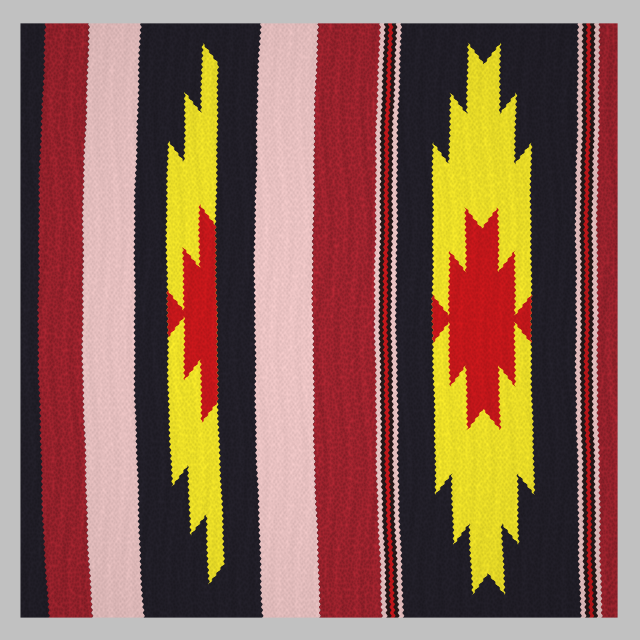
Reproduce this texture procedurally as a Shadertoy shader.

```glsl
// Handwoven striped blanket with stepped diamond motifs, lying on a grey ground.

// Yarn colours; alpha is the strength of the heathered grain.
const vec4 NAVY    = vec4(0.125, 0.115, 0.150, 0.30);
const vec4 SOOT    = vec4(0.140, 0.090, 0.090, 0.25);
const vec4 CRIMSON = vec4(0.590, 0.130, 0.170, 0.34);
const vec4 PINK    = vec4(0.885, 0.735, 0.735, 0.09);
const vec4 YELLOW  = vec4(0.900, 0.850, 0.150, 0.13);
const vec4 SCARLET = vec4(0.740, 0.085, 0.100, 0.16);
const vec3 GROUND  = vec3(0.757);

const float STEP_WIDTH = 0.0256;
const float TAU = 6.28318;

vec2 hash2(vec2 p) {
    vec3 q = fract(p.xyx * vec3(0.1031, 0.1030, 0.0973));
    q += dot(q, q.yzx + 33.33);
    return fract((q.xx + q.yz) * q.zy);
}

// Cellular noise: distance to the nearest scattered point.
float cellular(vec2 p) {
    vec2 cell = floor(p);
    float nearest = 1.5;
    for (int j = -1; j <= 1; j++)
        for (int i = -1; i <= 1; i++) {
            vec2 c = cell + vec2(i, j);
            nearest = min(nearest, length(c + hash2(c) - p));
        }
    return nearest;
}

// Smooth coverage of the side where d is positive.
float cover(float d, float aa) {
    return smoothstep(-aa, aa, d);
}

float band(float x, float lo, float hi, float aa) {
    return cover(x - lo, aa) - cover(x - hi, aa);
}

// Mirrored stair of three columns, each slanting up toward its outer edge.
float steppedDiamond(vec2 p, float height, float drop, float aa) {
    p = abs(p);
    float total = 0.0;
    for (int k = 0; k < 3; k++) {
        float inner = float(k) * STEP_WIDTH;
        float slant = 0.033 * clamp((p.x - inner) / STEP_WIDTH, 0.0, 1.0);
        float top = height + slant - drop * float(k);
        float lo = k == 0 ? -1.0 : inner;
        total += band(p.x, lo, inner + STEP_WIDTH, aa) * cover(top - p.y, aa * 1.5);
    }
    return total;
}

// Yellow diamond with a scarlet heart; keep masks off part of it.
vec4 addMotif(vec4 base, vec2 p, float keep, float aa) {
    base = mix(base, YELLOW, keep * steppedDiamond(p, 0.398, 0.078, aa));
    return mix(base, SCARLET, keep * steppedDiamond(p, 0.141, 0.068, aa));
}

// Pink, scarlet and pink pinstripes on a dark strip.
vec4 addPinstripes(vec4 base, float x, float aa) {
    base = mix(base, SOOT, band(x, -0.0165, 0.0165, aa));
    for (int i = -1; i <= 1; i++) {
        float halfWidth = i == 0 ? 0.0030 : 0.0037;
        float d = halfWidth - abs(x - float(i) * 0.0130);
        base = mix(base, i == 0 ? SCARLET : PINK, cover(d, aa));
    }
    return base;
}

// Cloth bowing, hand wobble and the tooth left by each weft row.
float warpOffset(vec2 p, float v) {
    float bow = mix(0.0145, 0.0055, p.x) * v * v - 0.0012 * v;
    float wobble = 0.0007 * sin(p.y * 23.0 + p.x * 9.0)
                 + 0.0004 * sin(p.y * 61.0 - p.x * 31.0);
    float tooth = 0.0012 * sin(p.y * TAU * 112.0);
    return bow + wobble + tooth;
}

// Staggered thread relief with heathered fibre and faint streaks.
float weave(vec2 p, float strength) {
    float knots = sin(p.x * TAU * 150.0) * sin(p.y * TAU * 112.0);
    float fibre = cellular(p * vec2(240.0, 190.0)) - 0.45;
    float streaks = sin(p.x * 310.0 + 2.0 * sin(p.y * 17.0)) * sin(p.x * 97.0 + p.y * 8.0);
    return 1.0 + 0.025 * knots + strength * (0.8 * fibre + 0.15 * streaks);
}

void mainImage(out vec4 fragColor, in vec2 fragCoord) {
    vec2 p = fragCoord / iResolution.xy;
    float aa = 0.75 / min(iResolution.x, iResolution.y);
    float v = (p.y - 0.515) * 2.15;
    float x = p.x - warpOffset(p, v);

    // Broad stripes
    vec4 yarn = NAVY;
    yarn = mix(yarn, CRIMSON, band(x, 0.060, 0.129, aa));
    yarn = mix(yarn, PINK, band(x, 0.129, 0.210, aa));
    yarn = mix(yarn, PINK, band(x, 0.398, 0.489, aa));
    yarn = mix(yarn, CRIMSON, band(x, 0.489, 0.588, aa));
    yarn = mix(yarn, CRIMSON, cover(x - 0.931, aa));
    for (int i = 0; i < 2; i++)
        yarn = addPinstripes(yarn, x - 0.6025 - 0.3140 * float(i), aa);

    // Half motif on the left, whole motif on the right
    vec2 left = vec2(x - 0.338 + 0.004 * v, (p.y - 0.510) * 1.02);
    vec2 right = vec2(x - 0.753 + 0.002 * v, p.y - 0.502);
    yarn = addMotif(yarn, left, cover(-left.x, aa), aa);
    yarn = addMotif(yarn, right, 1.0, aa);

    // Thread texture, soft light and the straight cut of the cloth
    float light = 1.04 - 0.24 * dot(p - 0.5, p - 0.5);
    vec3 cloth = yarn.rgb * weave(p, yarn.a) * light;
    float inside = band(p.x, 0.032, 0.965, aa) * band(p.y, 0.035, 0.9635, aa);
    fragColor = vec4(mix(GROUND, cloth, inside), 1.0);
}
```
